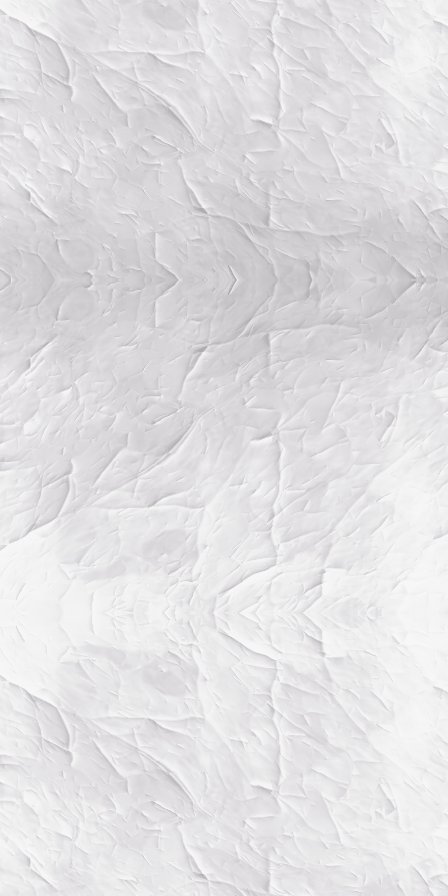
Reproduce this texture procedurally as a Shadertoy shader.

```glsl
const float BRIGHT_FOLD = 0.632;  // mirror line in the light zone
const float DARK_FOLD = 1.375;    // mirror line in the shaded zone
const vec2 LIGHT = vec2(-0.25, 0.97);

float hash(vec2 p) {
    vec3 q = fract(vec3(p.xyx) * 0.1031);
    q += dot(q, q.yzx + 33.33);
    return fract((q.x + q.y) * q.z);
}

vec2 hash2(vec2 p) {
    return vec2(hash(p), hash(p + 57.3));
}

float valueNoise(vec2 p) {
    vec2 i = floor(p), f = fract(p);
    f = f * f * (3.0 - 2.0 * f);
    return mix(mix(hash(i), hash(i + vec2(1, 0)), f.x),
               mix(hash(i + vec2(0, 1)), hash(i + vec2(1, 1)), f.x), f.y);
}

float fbm(vec2 p) {
    float sum = 0.0, amp = 0.5;
    for (int i = 0; i < 4; i++) {
        sum += amp * valueNoise(p);
        p = mat2(1.6, 1.2, -1.2, 1.6) * p + 7.1;
        amp *= 0.5;
    }
    return sum;
}

vec2 warp(vec2 p, float scale, float amount) {
    return p + amount * (vec2(fbm(p * scale), fbm(p * scale + 31.7)) - 0.47);
}

float facetTone(vec2 cell, vec2 offset) {
    return hash(cell + 11.0) - 0.5 + 0.9 * dot(offset, hash2(cell + 23.0) - 0.5);
}

// x: flat tone of a paper facet, y: lit and shaded sides of its nearest crease
vec2 crumple(vec2 p, float width) {
    vec2 base = floor(p), f = fract(p);
    vec2 nearOffset = vec2(0), nearCell = vec2(0);
    float best = 9.0;
    for (int y = -1; y <= 1; y++)
    for (int x = -1; x <= 1; x++) {
        vec2 g = vec2(x, y), r = g + hash2(base + g) - f;
        if (dot(r, r) < best) {
            best = dot(r, r);
            nearOffset = r;
            nearCell = base + g;
        }
    }
    float edge = 9.0;
    vec2 normal = vec2(0, 1), otherCell = nearCell, otherOffset = nearOffset;
    for (int y = -2; y <= 2; y++)
    for (int x = -2; x <= 2; x++) {
        vec2 g = vec2(x, y), r = g + hash2(base + g) - f, span = r - nearOffset;
        if (dot(span, span) > 0.0001) {
            float d = dot(0.5 * (nearOffset + r), normalize(span));
            if (d < edge) {
                edge = d;
                normal = normalize(span);
                otherCell = base + g;
                otherOffset = r;
            }
        }
    }
    float tone = facetTone(nearCell, -nearOffset);
    float seam = 0.5 * (tone + facetTone(otherCell, -otherOffset));
    float strength = hash(nearCell + otherCell + 5.0);
    strength *= strength * smoothstep(0.2, 0.65, valueNoise(p * 1.7 + 3.0)) * 1.8;
    float side = dot(normal, LIGHT) * smoothstep(0.0, 0.35 * width, edge);
    return vec2(mix(seam, tone, smoothstep(0.0, 0.7 * width, edge)),
                side * strength * exp(-edge / width));
}

// Adds one size of folds: facets and creases weighted separately
float foldLayer(vec2 p, float scale, float width, vec2 weight) {
    return dot(crumple(p * scale, width * scale), weight);
}

// Embossed small wrinkles
float wrinkles(vec2 p, float scale) {
    vec2 e = LIGHT * 0.004;
    float a = abs(fbm((p + e) * scale) - 0.47), b = abs(fbm((p - e) * scale) - 0.47);
    return a - b;
}

// Broad light over the sheet, before any creases
float sheetTone(vec2 p) {
    float dark = (p.y - DARK_FOLD) / 0.31, bright = (p.y - BRIGHT_FOLD) / 0.30;
    float tone = 0.903 - 0.108 * exp(-dark * dark) + 0.034 * exp(-bright * bright);
    tone += 0.030 * smoothstep(0.80, 0.92, p.x) + 0.022 * (1.0 - smoothstep(0.03, 0.14, p.x));
    return tone - 0.020 * (1.0 - smoothstep(0.0, 0.25, p.y));
}

void mainImage(out vec4 fragColor, in vec2 fragCoord) {
    vec2 p = fragCoord / iResolution.x;

    // Mirror the crumpling about both horizontal lines
    float span = DARK_FOLD - BRIGHT_FOLD;
    float folded = abs(mod(p.y - BRIGHT_FOLD + span, 2.0 * span) - span);
    vec2 paper = vec2(p.x, folded) + 5.0;

    // Stretch folds along the rising diagonal
    vec2 q = vec2(dot(paper, vec2(0.82, 0.57)) * 0.82, dot(paper, vec2(-0.57, 0.82)) * 1.2);
    q = warp(warp(q, 4.0, 0.11), 18.0, 0.022);

    // Stack folds from large to fine
    float tone = sheetTone(p) + 0.09 * (fbm(paper * vec2(3.0, 4.5)) - 0.47);
    tone += foldLayer(q, 5.0, 0.008, vec2(0.042, 0.115));
    tone += foldLayer(q + 4.3, 10.0, 0.007, vec2(0.036, 0.110));
    tone += foldLayer(q + 9.1, 19.0, 0.005, vec2(0.024, 0.095));
    tone += foldLayer(q + 2.7, 36.0, 0.004, vec2(0.016, 0.065));
    tone += wrinkles(q, 18.0) * 0.22 * smoothstep(0.25, 0.65, valueNoise(paper * 6.0));

    // Compress highlights so the light paper stays even
    tone = min(tone, 0.925 + 0.045 * (1.0 - exp(-max(tone - 0.925, 0.0) / 0.045)));
    tone = max(tone, 0.68);

    // Cool violet tint in the shaded paper
    vec3 tint = vec3(0.001, -0.006, 0.006) * (1.0 - smoothstep(0.88, 0.93, tone));
    fragColor = vec4(vec3(tone) + tint, 1.0);
}
```
